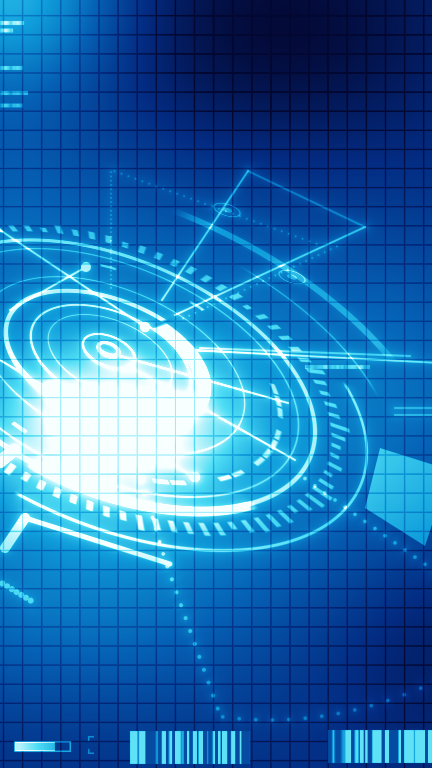
Write a Shadertoy shader that draws this background.

```glsl
vec2 p;   // canvas point
float px; // edge smoothing

float sat(float x) { return clamp(x, 0., 1.); }

float hash(float n) { return fract(sin(n * 127.1) * 4375.85); }

float noise(float x) { return mix(hash(floor(x)), hash(floor(x) + 1.), fract(x)); }

float spot(float x, float y, float w, float h) {
    vec2 d = (p - vec2(x, y)) / vec2(w, h);
    return exp(-dot(d, d));
}

float band(float x, float a, float b) {
    return smoothstep(a - px, a + px, x) * smoothstep(b + px, b - px, x);
}

float box(float l, float t, float r, float b) { return band(p.x, l, r) * band(p.y, t, b); }

float frame(float l, float t, float r, float b) {
    float w = .015;
    return box(l, t, r, b) - box(l + w, t + w, r - w, b - w);
}

float row(float l, float y, float r) { return box(l, y - .02, r, y + .02); }

// Crisp stroke with a soft halo
float stroke(float d, float w) {
    return smoothstep(px, -px, d - w) + .3 * exp(-max(d - w, 0.) / .045);
}

// Segment, split into dots when count is positive
float dots(float ax, float ay, float bx, float by, float w, float count) {
    vec2 a = vec2(ax, ay), d = vec2(bx, by) - a;
    float h = sat(dot(p - a, d) / dot(d, d));
    if (count > 0.) h = (min(floor(h * count), count - 1.) + .5) / count;
    return stroke(length(p - a - d * h), w);
}

float line(float ax, float ay, float bx, float by) { return dots(ax, ay, bx, by, .01, 0.); }

float side(vec2 a, vec2 b) {
    vec2 d = normalize(b - a), q = p - a;
    return smoothstep(-px, px, d.x * q.y - d.y * q.x);
}

float arc(float angle, float middle, float halfSpan) {
    float c = cos(halfSpan);
    return smoothstep(c - .02, c + .02, cos(angle - middle));
}

vec3 palette(float v) {
    vec3 c = mix(vec3(.01, .03, .2), vec3(.01, .17, .51), sat(v));
    c = mix(c, vec3(.02, .38, .71), sat(v - 1.));
    c = mix(c, vec3(.06, .62, .86), sat(v - 2.));
    c = mix(c, vec3(.31, .87, .96), sat(v - 3.));
    return mix(c, vec3(.97, 1, 1), sat(v - 4.));
}

// Tilted dial: ring centres drift with radius
float dial() {
    vec2 axes = vec2(2.118, 1.155), q;
    float s = .5;
    for (int i = 0; i < 5; i++) {
        q = p - vec2(1.08 + .07 * s, 3.48 + .27 * s);
        q = vec2(.919 * q.x + .393 * q.y, .919 * q.y - .393 * q.x) / axes;
        s = max(length(q), .001);
    }
    float th = atan(q.y, q.x), k = s / max(length(q / axes), .001);
    #define RING(r, w) stroke(abs(s - r) * k, w)
    float l = RING(.05, .02) + RING(.13, .012) + RING(.4, .012);
    l += .65 * (RING(.31, .006) + RING(.66, .007) + RING(.92, .008));
    l += RING(.46, .075) * arc(th, -.22, 1.03) + RING(.53, .025) * arc(th, 3.45, 1.55);
    l += RING(1., .02) + RING(1.01, .04) * arc(th, 1.18, .58);
    l += RING(1.25, .013) * arc(th, .55, 1.2);
    l += .6 * (RING(1.63, .035) * arc(th, -1.22, .38) + RING(1.4, .008) * arc(th, -.98, .33));
    // Rim ticks and dashes
    float t = th * 13.369, tick = smoothstep(.28, .1, abs(fract(t) - .5));
    l += tick * band(s, 1.08, 1.12 + .06 * hash(floor(t))) * arc(th, -.25, 2.15);
    t = th * 9.;
    return l + step(.55, hash(floor(t) + 7.)) * smoothstep(.5, .35, abs(fract(t) - .5)) * band(s, .82, .845);
}

// Struts, knobs, frames and dotted guides
float wires() {
    float l = line(1.62, 3., 2.48, 1.71) + line(1.75, 3.15, 3.65, 2.27) + .6 * line(2.48, 1.71, 3.65, 2.27);
    l += line(0., 2.3, 1.45, 3.27) + line(.1, 3.1, .86, 2.67) + line(0., 3.6, 1.95, 4.78);
    l += line(1.2, 3.56, 2.88, 4.03) + line(1.3, 3.67, 2.95, 4.6);
    l += line(1.9, 3.5, 4.4, 3.63) + .7 * line(2., 3.48, 4.1, 3.56);
    l += dots(.25, 5.18, 1.7, 5.64, .025, 0.) + dots(.25, 5.18, .05, 5.48, .05, 0.);
    l += dots(0., 4.62, .14, 4.5, .06, 0.);
    for (float f = 0.; f < 2.; f++) { // knobs, floating targets, side rules
        l += stroke(length(p - vec2(.5 + 1.45 * f, 3.86 + .91 * f)), .05);
        l += stroke(length(p - vec2(.86 + .59 * f, 2.67 + .6 * f)), .05);
        vec2 q = p - vec2(2.27 + .65 * f, 2.1 + .67 * f);
        float r = length(vec2(q.x, 2.2 * q.y - .55 * q.x)), y = 4.08 + .07 * f;
        l += .6 * (stroke(abs(r - .13), .008) + stroke(r, .05) + line(3.95, y, 4.4, y));
    }
    l += .55 * (dots(1.11, 1.7, 1.11, 2.9, .009, 28.) + dots(1.11, 1.7, 3.2, 2.45, .009, 30.)
        + dots(3.4, 2.45, 1.8, 3.2, .009, 26.));
    l += .8 * (dots(0., 5.82, .33, 6.02, .03, 7.) + dots(1.4, 4.75, 1.65, 5.6, .018, 7.)
        + dots(1.65, 5.6, 2.2, 7.15, .02, 12.) + dots(3., 4.75, 4.4, 5.75, .018, 14.));
    float x = (floor(p.x / .165) + .5) * .165, u = x - 2.7;
    return l + .7 * stroke(length(p - vec2(x, 7.2 - .14 * u * u)), .018) * step(2.2, p.x);
}

void mainImage(out vec4 fragColor, in vec2 fragCoord) {
    // Canvas is 4.32 wide, measured from the top
    p = vec2(fragCoord.x, iResolution.y - fragCoord.y) * 4.32 / iResolution.x;
    px = 3. / iResolution.x;
    // Glows
    float v = 1. + 1.85 * spot(1.5, 4.2, 2.7, 2.2) + 3. * spot(1.1, 4.3, 1.25, .8);
    v += 2.3 * spot(.1, -.1, 1.1, 1.) - spot(2.8, .3, 1.7, 1.3) + .6 * spot(.4, 6.1, 1.8, 1.);
    v += .5 * (spot(4.2, 3.8, 1., 1.3) + spot(0., 2., 1.1, 1.2) - spot(4.4, 6.5, 1.2, 1.));
    v += 1.5 * (min(dial(), 1.6) + min(wires(), 1.5));
    // Translucent side panel
    vec2 a = vec2(3.8, 4.48), b = vec2(3.65, 5.08), c = vec2(4.25, 5.46), d = vec2(4.5, 4.7);
    v += 1.5 * side(a, d) * side(d, c) * side(c, b) * side(b, a);
    // Rows of abstract marks
    float marks = row(0., .23, .24) + row(0., .305, .13) + row(0., .68, .23);
    marks += row(0., .93, .28) + row(0., 1.055, .23) + row(3.05, 3.67, 3.7);
    v += 1.8 * marks * (.4 + .6 * noise(p.x * 45.));
    // Mesh over the lights
    vec2 g = abs(fract((p - vec2(.035, .157)) / .191 + .5) - .5) * .191;
    v = min(v, 5.2) - .75 * smoothstep(.007 + px, .007 - px, min(g.x, g.y));
    // Barcodes, charge gauge and bracket
    float code = box(1.3, 7.31, 2.5, 7.64) + box(3.28, 7.3, 4.4, 7.63);
    v = mix(v, 1.6 + 2.5 * smoothstep(.35, .6, noise(p.x * 42.)), code);
    v = mix(v, 4.6 - 3.5 * max(p.x - .2, 0.), box(.15, 7.42, .55, 7.51));
    v += 2. * frame(.14, 7.41, .71, 7.52);
    v += 1.5 * frame(.88, 7.36, .97, 7.54) * step(p.x, .94) * smoothstep(.03, .05, abs(p.y - 7.45));
    fragColor = vec4(palette(v), 1);
}
```
